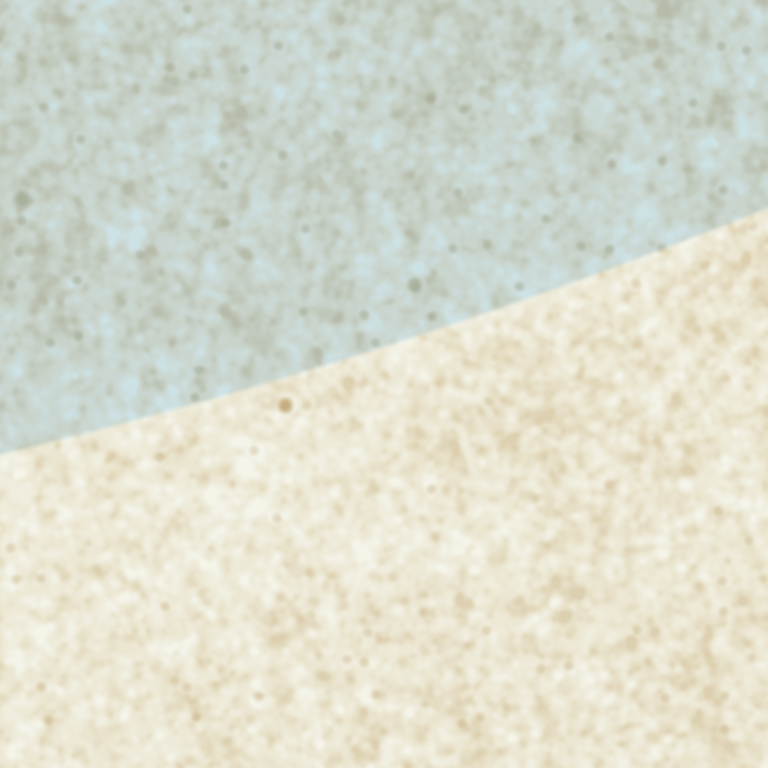
This texture is drawn by a WebGL 1 fragment shader. Its source:

```glsl
precision highp float;
// Grainy pale blue field above a warm sand slope, split by a gently curved edge.

uniform vec2 u_resolution;

#define GRAIN_SCALE 66.0
#define GRAIN_AMOUNT 0.62
#define CLOUD_SCALE 9.0
#define CLOUD_AMOUNT 0.16
#define EDGE_SOFTNESS 0.005
#define EDGE_HEIGHT 0.408
#define EDGE_SLOPE 0.241
#define EDGE_CURVE 0.08
#define FLECK_SCALE 26.0

vec3 hash3(vec2 cell) {
  vec3 p = fract(cell.xyx * vec3(0.1031, 0.1030, 0.0973));
  p += dot(p, p.yxz + 33.33);
  return fract((p.xxy + p.yzz) * p.zyx);
}

// Cellular noise: a soft light or dark blob in every cell, about -1 to 1.
float blobNoise(vec2 p) {
  vec2 cell = floor(p);
  float sum = 0.0;
  for (int j = -1; j <= 1; j++) {
    for (int i = -1; i <= 1; i++) {
      vec2 neighbor = cell + vec2(float(i), float(j));
      vec3 rnd = hash3(neighbor);
      vec2 d = p - neighbor - rnd.xy;
      sum += (rnd.z * 2.0 - 1.0) * exp(-3.2 * dot(d, d));
    }
  }
  return sum;
}

// Sparse dark flecks: only a few cells hold one.
float flecks(vec2 p) {
  vec2 cell = floor(p);
  vec3 rnd = hash3(cell + 71.0);
  float d = length(p - cell - mix(vec2(0.25), vec2(0.75), rnd.xy));
  return step(0.87, rnd.z) * (1.0 - smoothstep(0.04, 0.25, d));
}

float spot(vec2 p, vec2 center, float radius) {
  return 1.0 - smoothstep(0.2 * radius, radius, length(p - center));
}

// Shade, middle and light colours joined into one ramp.
vec3 ramp(vec3 shade, vec3 middle, vec3 light, float t) {
  vec3 low = mix(shade, middle, clamp(t * 2.0, 0.0, 1.0));
  return mix(low, light, clamp(t * 2.0 - 1.0, 0.0, 1.0));
}

void main() {
  vec2 uv = gl_FragCoord.xy / u_resolution;
  float edge = EDGE_HEIGHT + EDGE_SLOPE * uv.x + EDGE_CURVE * uv.x * uv.x;
  float above = uv.y - edge;

  // Grain and broad mottling, with upright streaks in the blue
  float grain = blobNoise(uv * GRAIN_SCALE);
  float fine = blobNoise(uv * GRAIN_SCALE * 1.6 + 37.0);
  float streak = blobNoise(uv * GRAIN_SCALE * vec2(0.8, 0.4) + 113.0);
  float cloud = blobNoise(uv * CLOUD_SCALE + 19.0);
  float texture = GRAIN_AMOUNT * (0.6 * grain + 0.4 * fine) + CLOUD_AMOUNT * cloud;

  // Blue field, clearer close to the edge
  float glow = exp(-max(above, 0.0) * 7.0);
  float blueTone = 0.46 + 0.85 * texture + 0.2 * streak + 0.16 * glow;
  vec3 blue = ramp(vec3(0.715, 0.735, 0.665), vec3(0.785, 0.825, 0.79),
                   vec3(0.805, 0.885, 0.895), blueTone);

  // Sand, palest along the edge and at the left
  float rim = exp(-abs(above) * 45.0);
  float sandTone = 0.53 + texture + 0.1 * rim + 0.08 * (0.5 - uv.x);
  vec3 sand = ramp(vec3(0.865, 0.815, 0.69), vec3(0.922, 0.902, 0.82),
                   vec3(0.955, 0.955, 0.915), sandTone);

  // Scattered flecks and three stronger ones
  float speck = flecks(uv * FLECK_SCALE);
  float blueSpot = max(spot(uv, vec2(0.029, 0.740), 0.017),
                       spot(uv, vec2(0.540, 0.629), 0.014));
  float sandSpot = spot(uv, vec2(0.372, 0.472), 0.014);
  blue = mix(blue, vec3(0.63, 0.65, 0.56), max(0.5 * speck, 0.75 * blueSpot));
  sand = mix(sand, vec3(0.74, 0.63, 0.43), max(0.3 * speck, 0.8 * sandSpot));

  float blueMask = smoothstep(-EDGE_SOFTNESS, EDGE_SOFTNESS, above);
  gl_FragColor = vec4(mix(sand, blue, blueMask), 1.0);
}
```
